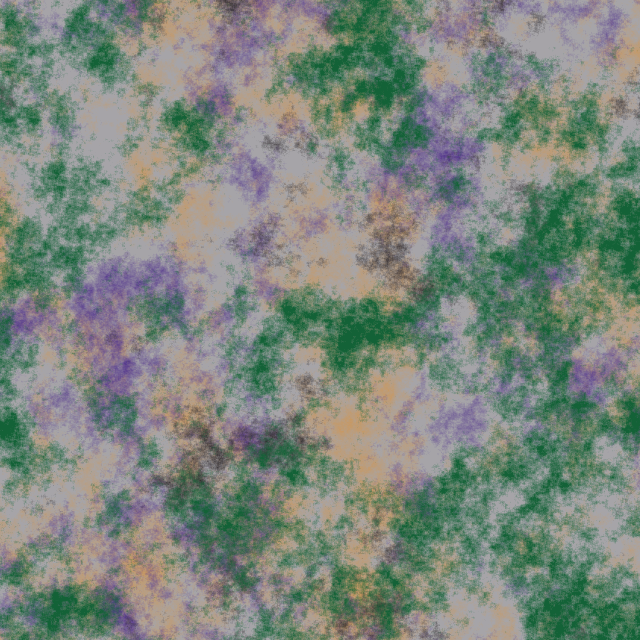
This texture is drawn by a WebGL 1 fragment shader. Its source:

```glsl
precision highp float;
// Mottled cloud texture: grainy green, ochre, violet and charcoal stains on grey.

uniform vec2 u_resolution;

// Stain colours
const vec3 GREY     = vec3(0.650, 0.645, 0.660);
const vec3 OCHRE    = vec3(0.790, 0.595, 0.370);
const vec3 VIOLET   = vec3(0.350, 0.240, 0.560);
const vec3 CHARCOAL = vec3(0.200, 0.180, 0.190);
const vec3 GREEN    = vec3(0.075, 0.385, 0.215);

// Noise level where each stain starts, in standard deviations
const float OCHRE_START    = -0.7;
const float VIOLET_START   = 0.3;
const float CHARCOAL_START = 0.9;
const float GREEN_START    = -0.45;

// Further rise in noise level needed for full cover
const float OCHRE_RANGE    = 4.0;
const float VIOLET_RANGE   = 3.3;
const float CHARCOAL_RANGE = 2.7;
const float GREEN_RANGE    = 2.4;

// Cloud structure
const float CLOUD_CELLS = 6.6;   // largest cells across the canvas
const int   OCTAVES     = 8;
const float ROUGHNESS   = 0.81;  // amplitude ratio between octaves
const float DEVIATION   = 0.084; // standard deviation of the cloud sum

float hash(vec2 cell) {
  return fract(sin(dot(cell, vec2(12.9898, 78.233))) * 43758.5453);
}

float valueNoise(vec2 p) {
  vec2 cell = floor(p);
  vec2 f = fract(p);
  vec2 blend = f * f * (3.0 - 2.0 * f);
  float bottom = mix(hash(cell), hash(cell + vec2(1.0, 0.0)), blend.x);
  float top = mix(hash(cell + vec2(0.0, 1.0)), hash(cell + vec2(1.0)), blend.x);
  return mix(bottom, top, blend.y);
}

// Fractal noise scaled to zero mean and unit deviation
float cloud(vec2 uv, float seed) {
  vec2 p = uv * CLOUD_CELLS + seed * vec2(17.3, 29.7);
  float amplitude = 1.0;
  float sum = 0.0;
  float total = 0.0;
  for (int i = 0; i < OCTAVES; i++) {
    sum += amplitude * valueNoise(p);
    total += amplitude;
    amplitude *= ROUGHNESS;
    p = p * 2.0 + vec2(5.37, 9.71);
  }
  return (sum / total - 0.5) / DEVIATION;
}

vec3 stain(vec3 under, vec3 pigment, vec2 uv, float seed, float start, float range) {
  float cover = clamp((cloud(uv, seed) - start) / range, 0.0, 1.0);
  return mix(under, pigment, cover);
}

void main() {
  vec2 uv = gl_FragCoord.xy / min(u_resolution.x, u_resolution.y);

  // Layer the stains from back to front
  vec3 color = GREY;
  color = stain(color, OCHRE, uv, 1.0, OCHRE_START, OCHRE_RANGE);
  color = stain(color, VIOLET, uv, 2.0, VIOLET_START, VIOLET_RANGE);
  color = stain(color, CHARCOAL, uv, 3.0, CHARCOAL_START, CHARCOAL_RANGE);
  color = stain(color, GREEN, uv, 4.0, GREEN_START, GREEN_RANGE);

  gl_FragColor = vec4(color, 1.0);
}
```
